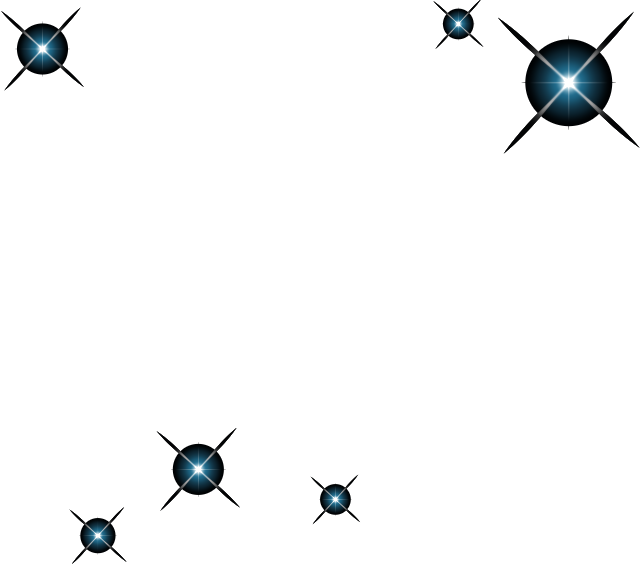
Reproduce this background procedurally as a WebGL 2 fragment shader.

```glsl
#version 300 es
precision highp float;
// Six dark blue glowing orbs on white, each crossed by four long tilted spikes.
// Every orb is one star function in units of its own radius: a radial gradient
// disc, tapered rays with box-filtered edges, and an additive white glow.

#define SPIKE_LENGTH 2.22
#define SPIKE_WIDTH 0.058
#define SPIKE_TILT 0.828
#define TICK_LENGTH 1.09
#define TICK_WIDTH 0.022
#define CORE_GLOW 1.1
#define RAY_GLOW 0.85

uniform vec2 u_resolution;
out vec4 fragColor;

const vec3 PAPER = vec3(1.0);
const vec3 INK = vec3(0.012, 0.015, 0.018);
const vec3 RIM = vec3(0.0, 0.008, 0.014);
const vec3 DEEP = vec3(0.06, 0.18, 0.24);
const vec3 BLUE = vec3(0.12, 0.42, 0.55);
const vec3 PALE = vec3(0.46, 0.68, 0.77);

// Centre x, y and radius, in canvas widths
const vec3 STARS[6] = vec3[6](
    vec3(0.0664, 0.8047, 0.0399), vec3(0.7161, 0.8438, 0.0240),
    vec3(0.8887, 0.7520, 0.0679), vec3(0.3099, 0.1478, 0.0399),
    vec3(0.1530, 0.0443, 0.0275), vec3(0.5241, 0.1009, 0.0240));

mat2 rotation(float a) {
    float c = cos(a), s = sin(a);
    return mat2(c, -s, s, c);
}

// Share of a pixel covered by a band of the given half width
float bandCoverage(float y, float halfWidth, float px) {
    float top = min(y + 0.5 * px, halfWidth);
    float bottom = max(y - 0.5 * px, -halfWidth);
    return clamp((top - bottom) / px, 0.0, 1.0);
}

// Spike along x, fullest beyond the disc and pointed at the tip
float spike(vec2 q, float px) {
    float t = min(abs(q.x) / SPIKE_LENGTH, 1.0);
    float halfWidth = SPIKE_WIDTH * t * sqrt(t) * (1.0 - t) / 0.186;
    return bandCoverage(q.y, halfWidth, px);
}

// Fine tick along x that just pokes out of the disc
float tick(vec2 q, float px) {
    float t = min(abs(q.x) / TICK_LENGTH, 1.0);
    return bandCoverage(q.y, TICK_WIDTH * sqrt(1.0 - t), px);
}

// Soft bright line along x, fading outward
float rayGlow(vec2 q, float halfWidth, float reach) {
    float fade = max(1.0 - abs(q.x) / reach, 0.0);
    return fade * exp(-q.y * q.y / (halfWidth * halfWidth));
}

vec3 discColor(float d) {
    vec3 c = mix(PALE, BLUE, smoothstep(0.08, 0.32, d));
    c = mix(c, DEEP, smoothstep(0.25, 0.68, d));
    return mix(c, RIM, smoothstep(0.58, 0.98, d));
}

vec3 drawStar(vec3 color, vec2 p, float px) {
    float d = length(p);
    vec2 q = rotation(SPIKE_TILT) * p;
    vec2 qCross = vec2(-q.y, q.x);
    vec2 pCross = p.yx;

    // Dark shapes over the paper
    float ticks = max(tick(p, px), tick(pCross, px));
    float spikes = max(spike(q, px), spike(qCross, px));
    float disc = clamp((1.0 - d) / px + 0.5, 0.0, 1.0);
    color = mix(color, INK, max(ticks, spikes));
    color = mix(color, discColor(d), disc);

    // Grey sheen along the spikes, strongest inside the disc
    float sheen = 0.5 * (1.0 - smoothstep(0.55, 1.35, d));
    color = mix(color, INK + sheen, spikes * smoothstep(0.2, 0.7, d));

    // Light inside the disc
    float diagonal = max(rayGlow(q, 0.035, 1.1), rayGlow(qCross, 0.035, 1.1));
    float upright = max(rayGlow(p, 0.018, 0.9), rayGlow(pCross, 0.018, 0.9));
    float core = CORE_GLOW * exp(-d * d / 0.022);
    float light = core + RAY_GLOW * diagonal + 0.4 * upright;
    return mix(color, PAPER, clamp(light, 0.0, 1.0) * disc);
}

void main() {
    vec2 uv = gl_FragCoord.xy / u_resolution.x;
    vec3 color = PAPER;
    for (int i = 0; i < 6; i++) {
        vec3 star = STARS[i];
        float px = 1.0 / (u_resolution.x * star.z);
        color = drawStar(color, (uv - star.xy) / star.z, px);
    }
    fragColor = vec4(color, 1.0);
}
```
